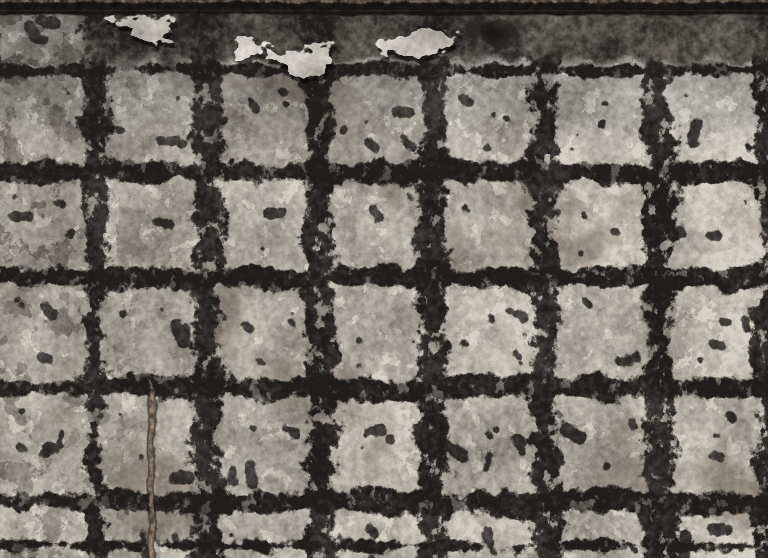
This texture is drawn by a WebGL 2 fragment shader. Its source:

```glsl
#version 300 es
precision highp float;
// Weathered plaster wall with a hand-painted black grid, torn paper and a dark rail on top.
uniform vec2 u_resolution;
out vec4 outColor;

const vec3 PLASTER_LIGHT = vec3(0.82, 0.80, 0.75);
const vec3 PLASTER_DARK = vec3(0.40, 0.38, 0.35);
const vec3 PAINT_BLACK = vec3(0.125, 0.115, 0.108);
const vec3 PAINT_WORN = vec3(0.29, 0.27, 0.26);
const vec3 PAPER = vec3(0.88, 0.86, 0.82);
const vec3 RUST = vec3(0.42, 0.36, 0.31);
const float COLUMN_PITCH = 0.2015;
const float ROW_PITCH = 0.194;

float hash(vec2 p) {
  vec3 q = fract(p.xyx * 0.1031);
  q += dot(q, q.yzx + 33.33);
  return fract((q.x + q.y) * q.z);
}

vec2 gradient(vec2 corner) {
  float angle = 6.2832 * hash(corner);
  return vec2(cos(angle), sin(angle));
}

float noise(vec2 p) {
  vec2 i = floor(p), f = fract(p), e = vec2(1, 0);
  vec2 w = f * f * f * (f * (f * 6.0 - 15.0) + 10.0);
  float low = mix(dot(gradient(i), f), dot(gradient(i + e), f - e), w.x);
  float high = mix(dot(gradient(i + e.yx), f - e.yx), dot(gradient(i + 1.0), f - 1.0), w.x);
  return 1.4 * mix(low, high, w.y);
}

float fbm(vec2 p, int octaves) {
  float sum = 0.0, amplitude = 0.5;
  for (int i = 0; i < octaves; i++) {
    sum += amplitude * noise(p);
    p = mat2(1.6, 1.2, -1.2, 1.6) * p + 17.3;
    amplitude *= 0.55;
  }
  return sum;
}

// Coverage of a shape from its signed distance
float cover(float dist, float soft) {
  return 1.0 - smoothstep(-soft, soft, dist);
}

float capsule(vec2 p, float angle, float halfLength) {
  vec2 axis = vec2(cos(angle), sin(angle));
  return length(p - axis * clamp(dot(p, axis), -halfLength, halfLength));
}

// Dark dabs scattered inside one grid cell
float dabs(vec2 local, vec2 cell, float ragged) {
  float mask = 0.0;
  for (int i = 0; i < 5; i++) {
    vec2 seed = cell * 5.0 + float(i) * vec2(13.0, 29.0) + 40.0;
    vec2 center = vec2(COLUMN_PITCH, ROW_PITCH) * (0.2 + 0.6 * vec2(hash(seed), hash(seed + 7.0)));
    float size = hash(seed + 3.0);
    float dist = capsule(local - center, 1.2 + 2.2 * hash(seed + 5.0), 0.016 * size * size);
    float keep = step(0.38, hash(seed + 11.0));
    mask = max(mask, keep * cover(dist - 0.003 - 0.007 * size + 0.35 * ragged, 0.0022));
  }
  return mask;
}

// Torn paper scraps hanging in the top band
float tornPaper(vec2 p) {
  float id = clamp(round((p.x - 0.28) / 0.24), 0.0, 2.0);
  vec2 d = p - vec2(0.28 + 0.24 * id, 0.937 - 0.035 * mod(id, 2.0) - 0.008 * id);
  d.y += (id - 1.0) * -0.25 * d.x + 0.1 * d.x;
  return length(d * vec2(1.0, 2.6)) - 0.062 + 0.13 * fbm(p * vec2(13.0, 19.0), 4);
}

void main() {
  vec2 p = gl_FragCoord.xy / u_resolution.y;
  float side = p.x * u_resolution.y / u_resolution.x;
  float broad = fbm(p * 8.0 + 3.0, 5);
  float grain = fbm(p * 75.0 + 9.0, 4);
  float ragged = 0.032 * fbm(p * 20.0 + 31.0, 5) + 0.010 * grain;

  // Grid coordinates, rows growing slightly taller toward the bottom
  float rowGuess = (p.y - 0.1) / ROW_PITCH;
  vec2 grid = vec2((p.x - 0.17) / COLUMN_PITCH, (p.y - 0.1) / (0.209 - 0.0038 * rowGuess));
  vec2 cell = floor(grid), line = round(grid);

  // Plaster: stains, cell to cell tone, peeled patches and chips
  float tone = 0.69 + 0.30 * (side - 0.5) + 0.22 * (hash(cell + 60.0) - 0.5) + 0.55 * broad + 0.40 * grain;
  float topShade = smoothstep(0.70, 0.88, p.y);
  tone -= 0.27 * topShade;
  float leftWear = 1.0 - smoothstep(0.05, 0.36, p.x);
  float peel = fbm(p * 15.0 + 70.0, 5);
  tone -= (0.12 + 0.22 * leftWear) * smoothstep(0.13, 0.17, peel);
  tone += 0.26 * smoothstep(0.24, 0.27, fbm(p * 24.0 + 90.0, 4));
  float crack = abs(noise(p * 17.0 + 0.5 * broad));
  tone -= 0.10 * (1.0 - smoothstep(0.0, 0.025, crack));
  vec3 color = mix(PLASTER_DARK, PLASTER_LIGHT, clamp(tone, -0.15, 1.05));
  color = mix(color, color * vec3(0.97, 0.99, 1.02), topShade);
  color = mix(color, RUST, 0.4 * smoothstep(0.10, 0.35, fbm(p * 4.0 + 50.0, 4)));

  // Painted lines with wandering edges and worn stretches
  float sway = 0.009 * noise(vec2(line.x * 7.3 + 20.0, p.y * 6.0));
  float breadth = 0.025 + 0.010 * noise(vec2(line.x * 3.7 + 40.0, p.y * 7.0));
  float wear = leftWear * 0.018 * (1.0 - smoothstep(0.35, 0.75, p.y));
  float upright = abs((grid.x - line.x) * COLUMN_PITCH + sway) - breadth + wear;
  float dip = 0.006 * noise(vec2(p.x * 5.0, line.y * 5.1 + 30.0));
  float thickness = mix(0.018, 0.011, step(3.5, line.y)) + 0.006 * noise(vec2(p.x * 9.0, line.y * 3.3 + 60.0));
  float level = abs((grid.y - line.y) * ROW_PITCH + dip) - thickness + 0.4 * wear;
  float sill = abs(p.y - 0.022 + dip) - 0.008;
  float uprightMask = cover(upright + ragged, 0.0045);
  float levelMask = cover(min(level, sill) + 0.65 * ragged, 0.0035);
  float dryBrush = smoothstep(0.14, 0.34, fbm(p * vec2(34.0, 26.0) + 110.0, 5) + 0.25 * grain);
  float paint = max(uprightMask * (1.0 - 0.75 * dryBrush), levelMask * (1.0 - 0.4 * dryBrush));
  paint = max(paint, 0.9 * dabs(fract(grid) * vec2(COLUMN_PITCH, ROW_PITCH), cell, ragged));
  float fade = clamp(0.30 + 0.9 * broad + 0.9 * grain - 0.3 * levelMask, 0.0, 1.0);
  color = mix(color, mix(PAINT_BLACK, PAINT_WORN, fade), paint);

  // Top band: sooty wall, paper with its shadow, dark hollow
  float band = smoothstep(0.885, 0.9, p.y + ragged) * smoothstep(0.13, 0.20, p.x + 2.0 * ragged);
  color = mix(color, mix(PAINT_BLACK, PLASTER_DARK, clamp(0.45 + 1.3 * broad + 0.8 * grain, 0.0, 1.1)), 0.88 * band);
  color *= 1.0 - 0.55 * cover(tornPaper(p + vec2(-0.004, 0.009)), 0.008);
  color = mix(color, PAPER * (0.92 + 0.35 * broad + 0.15 * grain), cover(tornPaper(p), 0.004));
  float hollow = length((p - vec2(0.905, 0.943)) * vec2(1.0, 1.25)) - 0.032 + ragged;
  color = mix(color, mix(PAINT_BLACK, RUST, 0.35 + broad), cover(hollow, 0.006));

  // Vertical seam at lower left
  float seam = abs(p.x - 0.272 + 0.25 * ragged);
  float seamReach = cover(p.y - 0.295 + ragged, 0.004);
  color = mix(color, PAINT_BLACK, 0.7 * seamReach * cover(seam - 0.007, 0.002));
  color = mix(color, RUST * (1.15 + grain), seamReach * cover(seam - 0.004, 0.002));

  // Rail along the top edge
  float rail = smoothstep(0.971, 0.976, p.y + 0.15 * ragged);
  color = mix(color, PAINT_BLACK * (0.75 + 0.5 * grain), rail);
  color += 0.07 * cover(abs(p.y - 0.981) - 0.001, 0.0015);
  color = mix(color, RUST * (0.8 + grain), smoothstep(0.994, 0.998, p.y + 0.2 * ragged));
  outColor = vec4(color, 1.0);
}
```
